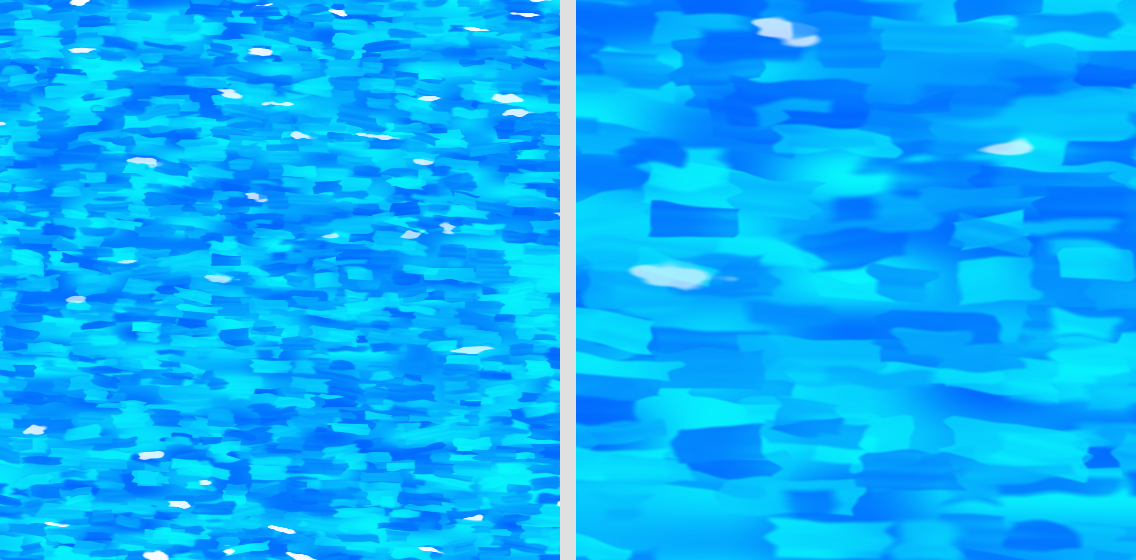
Left, the full canvas; right, a detail of the centre.
Reproduce this texture procedurally as a Shadertoy shader.

```glsl
const vec3 DEEP_BLUE = vec3(0.005, 0.405, 0.995);
const vec3 BRIGHT_CYAN = vec3(0.03, 0.965, 0.99);
const vec3 BARE_CANVAS = vec3(0.97, 0.99, 1.0);
const vec2 STROKE_CELL = vec2(0.090, 0.035);
const vec2 FLECK_CELL = vec2(0.110, 0.045);
const int LAYERS = 6;

vec3 hash3(vec3 p) {
    p = fract(p * vec3(0.1031, 0.1030, 0.0973));
    p += dot(p, p.yxz + 33.33);
    return fract((p.xxy + p.yxx) * p.zyx);
}

float valueNoise(vec2 p, float seed) {
    vec2 i = floor(p), f = fract(p);
    f = f * f * (3.0 - 2.0 * f);
    float a = hash3(vec3(i, seed)).x;
    float b = hash3(vec3(i + vec2(1, 0), seed)).x;
    float c = hash3(vec3(i + vec2(0, 1), seed)).x;
    float d = hash3(vec3(i + vec2(1, 1), seed)).x;
    return mix(mix(a, b, f.x), mix(c, d, f.x), f.y);
}

vec2 rotate(vec2 p, float angle) {
    float c = cos(angle), s = sin(angle);
    return vec2(c * p.x + s * p.y, c * p.y - s * p.x);
}

vec3 paintColor(float tone) {
    float spread = mix(tone, smoothstep(0.0, 1.0, tone), 0.45);
    return mix(DEEP_BLUE, BRIGHT_CYAN, spread);
}

// One dab: ragged bristle ends, wavy long sides, drier towards one end
vec3 paintStroke(vec3 under, vec2 p, vec2 halfSize, vec3 look, float seed) {
    if (abs(p.x) > halfSize.x || abs(p.y) > halfSize.y) return under;
    float bristle = valueNoise(p * vec2(14.0, 230.0), seed);
    float ragged = 0.014 * valueNoise(vec2(p.x * 20.0, p.y * 170.0), seed + 3.0);
    float wavy = 0.005 * valueNoise(vec2(p.x * 45.0, sign(p.y) * 5.0), seed + 7.0);
    vec2 inside = halfSize - abs(p) - vec2(ragged, wavy);
    vec2 softness = mix(vec2(0.003, 0.0018), vec2(0.014, 0.006), look.z * look.z);
    vec2 cover = smoothstep(vec2(0.0), softness, inside);
    float side = look.y > 0.5 ? 1.0 : -1.0;
    float dry = smoothstep(-0.2, 1.0, side * p.x / halfSize.x) * bristle;
    float opacity = mix(0.72, 1.0, look.y) * (1.0 - 0.6 * dry);
    vec3 paint = paintColor(clamp(look.x + 0.16 * (bristle - 0.5), 0.0, 1.0));
    return mix(under, paint, cover.x * cover.y * opacity);
}

// Jittered grid of nearly level strokes
vec3 paintLayer(vec3 color, vec2 uv, float layer, float density, float size) {
    vec2 shifted = uv + hash3(vec3(layer, 5.0, 9.0)).xy;
    vec2 home = floor(shifted / STROKE_CELL);
    for (int y = -1; y <= 1; y++) {
        for (int x = -1; x <= 1; x++) {
            vec2 cell = home + vec2(x, y);
            vec3 place = hash3(vec3(cell, layer * 17.0 + 1.0));
            vec3 shape = hash3(vec3(cell, layer * 17.0 + 2.0));
            vec3 look = hash3(vec3(cell, layer * 17.0 + 3.0));
            if (place.z > density) continue;
            float lean = shape.z * 2.0 - 1.0;
            float angle = 0.25 * lean * lean * lean - 0.03;
            vec2 p = rotate(shifted - (cell + place.xy) * STROKE_CELL, angle);
            vec2 halfSize = size * mix(vec2(0.030, 0.010), vec2(0.058, 0.019), shape.xy);
            float seed = floor(look.z * 200.0) + layer * 31.0;
            color = paintStroke(color, p, halfSize, look, seed);
        }
    }
    return color;
}

// Small bare patches, commoner near the top and bottom
vec3 leaveFlecks(vec3 color, vec2 uv) {
    vec2 home = floor(uv / FLECK_CELL);
    for (int y = -1; y <= 1; y++) {
        for (int x = -1; x <= 1; x++) {
            vec2 cell = home + vec2(x, y);
            vec3 place = hash3(vec3(cell, 211.0));
            vec3 shape = hash3(vec3(cell, 223.0));
            vec2 center = (cell + place.xy) * FLECK_CELL;
            float edge = min(abs(2.0 * center.y - 1.0), 1.0);
            if (place.z > mix(0.07, 0.55, edge * edge * edge)) continue;
            vec2 p = rotate(uv - center, 0.5 * (shape.z - 0.5));
            vec2 halfSize = mix(vec2(0.012, 0.003), vec2(0.032, 0.009), shape.xy);
            float torn = valueNoise(uv * vec2(70.0, 150.0), 41.0);
            float streak = valueNoise(uv * vec2(25.0, 260.0), 43.0);
            float reach = length(p / halfSize) + 0.9 * (torn - 0.5) + 0.5 * (streak - 0.5);
            float cover = 1.0 - smoothstep(0.75, 1.1, reach);
            color = mix(color, BARE_CANVAS, cover * mix(0.65, 1.0, edge));
        }
    }
    return color;
}

void mainImage(out vec4 fragColor, in vec2 fragCoord) {
    vec2 uv = fragCoord / iResolution.y;

    // Blue wash below the strokes
    vec3 color = paintColor(valueNoise(uv * vec2(12.0, 32.0), 2.0));

    // Broad strokes first, smaller and sparser ones last
    for (int i = 0; i < LAYERS; i++) {
        float age = float(i) / float(LAYERS - 1);
        if (i == LAYERS - 1) color = leaveFlecks(color, uv);
        color = paintLayer(color, uv, float(i), mix(0.85, 0.32, age), mix(1.0, 0.78, age));
    }
    fragColor = vec4(color, 1.0);
}
```
